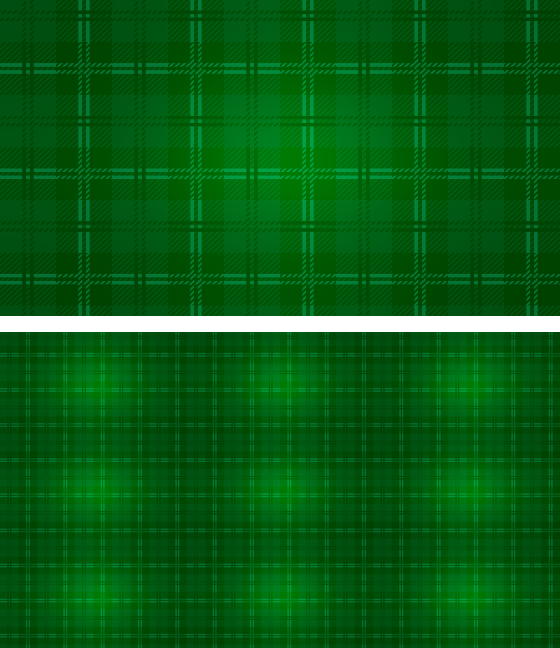
Top, the tile; bottom, the same tile 3 across and 3 down.
Reproduce this pattern procedurally as a WebGL 2 fragment shader.

```glsl
#version 300 es
precision highp float;
// Green tartan of 5 by 3 repeats: broad light and dark bands crossed by pairs of thin lines.
// Bands and lines are periodic distance masks, woven together with a diagonal twill,
// and lit by a wrapping glow that is brightest in the middle.

uniform vec2 u_resolution;
out vec4 fragColor;

const float PI = 3.14159;
const vec2 REPEATS = vec2(5.0, 3.0);
const vec2 PHASE = vec2(0.0, 0.4);
const float LIGHT_CENTRE = 0.25;      // middle of the light band within a repeat
const float DARK_CENTRE = 0.75;       // middle of the dark band within a repeat
const float BAND_HALF = 0.25;
const float LINE_HALF = 0.0167;
const float LINE_OFFSET = 0.0335;     // each line of a pair from the band centre
const float TWILL_COUNT = 20.0;       // diagonal ribs per repeat

// Thread colours in the glow and at the dim rim
const vec3 LIGHT_LIT = vec3(0.0, 0.51, 0.13);
const vec3 LIGHT_DIM = vec3(0.0, 0.29, 0.06);
const vec3 DARK_LIT = vec3(0.0, 0.48, 0.01);
const vec3 DARK_DIM = vec3(0.0, 0.235, 0.0);
const vec3 BRIGHT_LINE_LIT = vec3(0.0, 0.64, 0.28);
const vec3 BRIGHT_LINE_DIM = vec3(0.02, 0.42, 0.20);
const vec3 DEEP_LINE_LIT = vec3(0.0, 0.43, 0.03);
const vec3 DEEP_LINE_DIM = vec3(0.0, 0.24, 0.01);

// Signed distance to a centre that repeats every unit
vec2 wrapDistance(vec2 p, float centre) {
    return fract(p - centre + 0.5) - 0.5;
}

// Smooth-edged band masks: x for columns, y for rows
vec2 bands(vec2 p, float centre, vec2 blur) {
    vec2 inside = BAND_HALF - abs(wrapDistance(p, centre));
    return smoothstep(-blur, blur, inside);
}

// Two thin lines on either side of a centre, per axis
vec2 linePair(vec2 p, float centre, vec2 blur) {
    vec2 toLine = abs(abs(wrapDistance(p, centre)) - LINE_OFFSET);
    return smoothstep(-blur, blur, LINE_HALF - toLine);
}

// Diagonal ribs rising to the right
float twill(vec2 p, vec2 blur) {
    float rib = abs(fract((p.x - p.y) * TWILL_COUNT) - 0.5) - 0.25;
    float soft = length(blur) * TWILL_COUNT;
    return smoothstep(-soft, soft, rib);
}

// Lines are hatched over bands of their own kind and solid over the others
float wovenLines(vec2 lines, vec2 ownBands, float rib) {
    vec2 cover = lines * mix(vec2(1.0), vec2(rib), ownBands.yx);
    return max(cover.x, cover.y);
}

// Centred light whose value and slope agree on opposite edges
float wrappedGlow(vec2 uv, vec2 centre, vec2 falloff) {
    vec2 s = sin(PI * (uv - centre));
    return exp(-dot(s * s, falloff));
}

void main() {
    vec2 uv = gl_FragCoord.xy / u_resolution;
    vec2 cell = uv * REPEATS + PHASE;
    vec2 blur = 0.5 * REPEATS / u_resolution;

    float glow = wrappedGlow(uv, vec2(0.515, 0.5), vec2(1.6, 1.0));
    float rib = twill(cell, blur);

    // Broad bands: ribs alternate between column and row threads
    vec2 lightBands = bands(cell, LIGHT_CENTRE, blur);
    float lightness = mix(lightBands.x, lightBands.y, rib);
    vec3 light = mix(LIGHT_DIM, LIGHT_LIT, glow);
    vec3 dark = mix(DARK_DIM, DARK_LIT, glow);
    vec3 color = mix(dark, light, lightness);

    // Bright lines run through dark bands, deep lines through light bands
    vec2 brightLines = linePair(cell, DARK_CENTRE, blur);
    vec2 deepLines = linePair(cell, LIGHT_CENTRE, blur);
    float bright = wovenLines(brightLines, 1.0 - lightBands, rib);
    float deep = wovenLines(deepLines, lightBands, rib);
    color = mix(color, mix(BRIGHT_LINE_DIM, BRIGHT_LINE_LIT, glow), bright);
    color = mix(color, mix(DEEP_LINE_DIM, DEEP_LINE_LIT, glow), deep);

    fragColor = vec4(color, 1.0);
}
```
